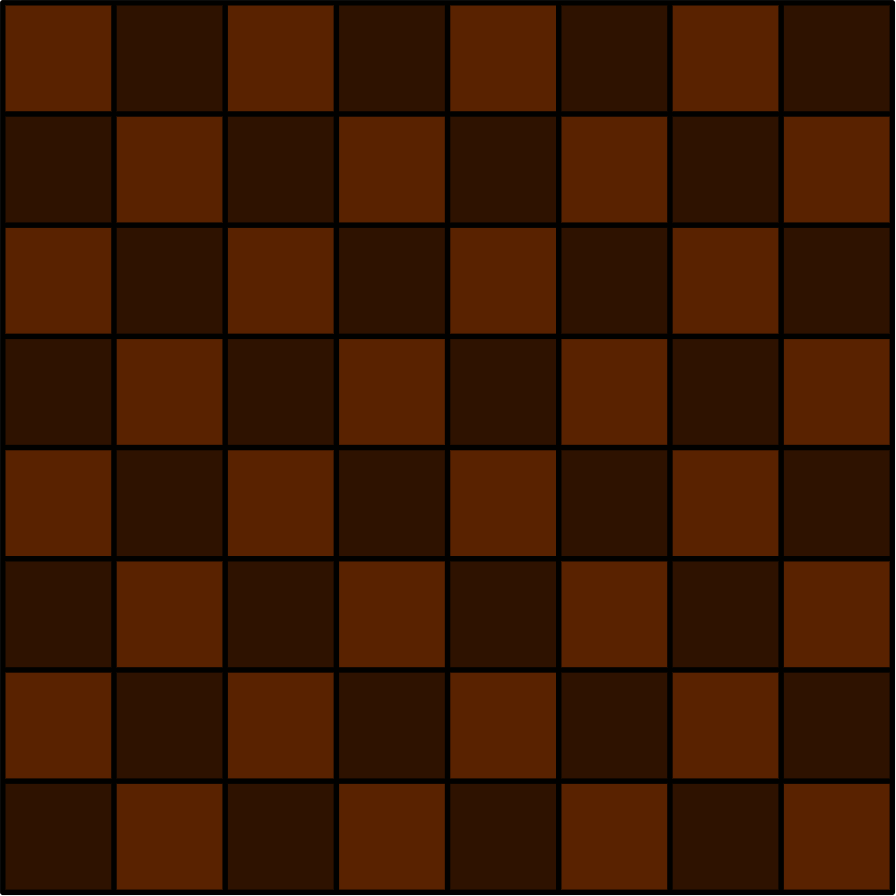
Reproduce this pattern procedurally as a Shadertoy shader.

```glsl
const float CELLS = 8.0;
const float PITCH = 0.1241;            // distance between line centres
const float LINE_WIDTH = 0.0061;
const vec2 GRID_ORIGIN = vec2(0.0031); // first line centre, from the top left
const vec3 LIGHT_BROWN = vec3(0.349, 0.133, 0.0);
const vec3 DARK_BROWN = vec3(0.180, 0.070, 0.0);
const vec3 LINE_COLOR = vec3(0.004, 0.002, 0.0);
const vec3 BACKING_COLOR = vec3(1.0);

// Distance to the nearest grid line centre, in canvas units
float gridDistance(vec2 grid) {
    vec2 toLine = abs(grid - round(grid)) * PITCH;
    return min(toLine.x, toLine.y);
}

// Signed distance to the board; its outer offset has round corners
float boardDistance(vec2 grid) {
    vec2 d = (abs(grid - 0.5 * CELLS) - 0.5 * CELLS) * PITCH;
    return length(max(d, 0.0)) + min(max(d.x, d.y), 0.0);
}

vec3 checker(vec2 grid) {
    vec2 cell = clamp(floor(grid), 0.0, CELLS - 1.0);
    return mix(LIGHT_BROWN, DARK_BROWN, mod(cell.x + cell.y, 2.0));
}

// Coverage of a shape, smoothed over one pixel
float coverage(float dist, float pixel) {
    return clamp(0.5 - dist / pixel, 0.0, 1.0);
}

void mainImage(out vec4 fragColor, in vec2 fragCoord) {
    vec2 uv = fragCoord / iResolution.xy;
    float pixel = 1.0 / min(iResolution.x, iResolution.y);

    // Grid coordinates, counted from the top left
    vec2 grid = (vec2(uv.x, 1.0 - uv.y) - GRID_ORIGIN) / PITCH;
    float board = boardDistance(grid);
    float halfLine = 0.5 * LINE_WIDTH;

    // Squares and the lines between them
    float lineEdge = min(gridDistance(grid), -board) - halfLine;
    vec3 color = mix(checker(grid), LINE_COLOR, coverage(lineEdge, pixel));

    // Backing visible outside the frame
    color = mix(BACKING_COLOR, color, coverage(board - halfLine, pixel));
    fragColor = vec4(color, 1.0);
}
```
